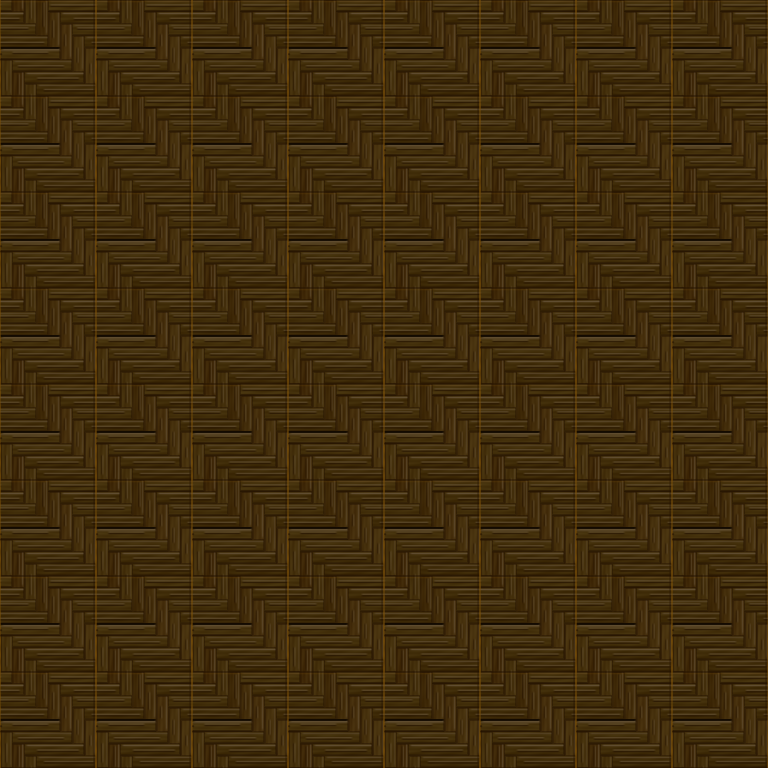
Give the GLSL for this pattern, as a Shadertoy shader.

```glsl
// Dark woven parquet: herringbone planks of brown wood, eight tiles each way.
// Each tile is a wrapped 8-cell lattice of long level and short upright planks;
// hashed planks carry grain, splits and worn edges, with seams over the tiles.

#define REPEATS 8.0        // tiles across and down
#define CELLS 8.0          // plank widths per tile
#define LEVEL 5.0          // level plank length in cells; uprights fill the rest
#define GAP 0.070          // half width of the dark gap, in cells
#define SHINE 0.055        // half width of the worn lines, in cells
#define SEAM 0.008         // half width of the tile seams, in tiles
#define WOOD_DARK vec3(0.222, 0.145, 0.014)
#define WOOD_LIGHT vec3(0.295, 0.220, 0.066)
#define WORN vec3(0.390, 0.315, 0.205)
#define SHADOW vec3(0.130, 0.062, 0.000)
#define OCHRE vec3(0.480, 0.310, 0.030)

const float TAU = 6.2831853;

float hash(vec2 p) {
    return fract(sin(dot(p, vec2(27.17, 61.73))) * 4375.85);
}

// Box-filtered coverage of a line with half width w at signed distance d.
float line(float d, float w, float aa) {
    return max(0.0, min(d + 0.5 * aa, w) - max(d - 0.5 * aa, -w)) / aa;
}

// Signed distance to the nearest whole number.
float wrapDist(float x) {
    return fract(x + 0.5) - 0.5;
}

// Returns position along and across the plank, then its wrapped identity.
vec4 herringbone(vec2 q) {
    vec2 cell = floor(q), f = fract(q);
    float m = mod(cell.x + cell.y - 3.0, CELLS);
    return m < LEVEL ? vec4(m + f.x, f.y, cell.y, 0.0)
                     : vec4(m - LEVEL + f.y, f.x, cell.x, 1.0);
}

vec3 plankColour(vec2 q, float aa) {
    vec4 s = herringbone(q);
    float upright = s.w;
    float span = mix(LEVEL, CELLS - LEVEL, upright);
    float tone = hash(s.zw);
    float wear = hash(s.zw + 31.0);
    float depth = hash(s.zw + 57.0);
    float soften = mix(1.0, 0.7, upright);

    // Long grain: layered sines bent slightly along the plank.
    float bend = 0.6 * sin(s.x * 1.8 + tone * TAU);
    float grain = 0.55 * sin(s.y * 17.0 + bend + wear * TAU)
                + 0.45 * sin(s.y * 7.0 - s.x * 2.3 + depth * TAU);
    vec3 col = mix(WOOD_DARK, WOOD_LIGHT, clamp(0.50 + 0.60 * (tone - 0.5) + 0.30 * grain, 0.0, 1.0));
    col += vec3(0.006, -0.010, 0.002) * upright * depth;

    // A split down the plank, with a worn line beside it over part of its length.
    float split = mix(0.34, 0.56, wear);
    float reach = smoothstep(0.0, 0.3, s.x - depth * 1.2)
                * smoothstep(0.0, 0.3, span - tone * 1.2 - s.x);
    col = mix(col, SHADOW, 0.60 * soften * reach * line(s.y - split, GAP * 0.8, aa));
    col = mix(col, WORN, 0.65 * soften * reach * line(s.y - split - 0.13, SHINE, aa));

    // Worn upper edge, stronger on some planks.
    float edge = line(s.y - 0.88, SHINE * 1.2, aa) * smoothstep(0.0, 0.4, s.x);
    col = mix(col, WORN, edge * soften * mix(0.35, 1.0, depth));

    // Gap along one side and at both ends.
    float gap = line(s.y - GAP, GAP, aa) * mix(0.45, 0.95, tone) * soften;
    float ends = line(min(s.x, span - s.x), GAP, aa) * 0.5;
    return mix(col, SHADOW, max(gap, ends));
}

void mainImage(out vec4 fragColor, in vec2 fragCoord) {
    vec2 uv = fragCoord / iResolution.xy;
    vec2 tile = fract(uv * REPEATS);
    float aa = REPEATS / min(iResolution.x, iResolution.y);

    vec3 col = plankColour(tile * CELLS, aa * CELLS);

    // Horizontal border: a thin ochre edge over a red-brown seam.
    float border = wrapDist(tile.y);
    col = mix(col, SHADOW, 0.55 * line(border, SEAM, aa));
    col = mix(col, OCHRE, 0.18 * line(border + 2.0 * SEAM, SEAM, aa));

    // Deep shadow over the plank at mid height, with a lit lip below.
    float reach = smoothstep(0.64, 0.60, tile.x);
    col = mix(col, WORN, 0.45 * reach * line(tile.y - 0.472, SEAM, aa));
    col = mix(col, SHADOW * 0.4, 0.90 * reach * line(tile.y - 0.5, SEAM * 1.2, aa));

    // Vertical ochre seam, unevenly rubbed, with a faint shade beside it.
    float side = wrapDist(tile.x);
    float rub = 0.74 + 0.12 * sin(TAU * (tile.y + 0.05)) + 0.12 * sin(TAU * tile.y * 7.0);
    col = mix(col, SHADOW, 0.40 * line(side + 2.5 * SEAM, SEAM, aa));
    col = mix(col, OCHRE, rub * line(side, SEAM, aa));

    // Two small pin holes on the seam.
    for (int i = 0; i < 2; i++) {
        vec2 pin = vec2(side - 0.012, tile.y - 0.38 - 0.055 * float(i));
        col = mix(col, SHADOW, 0.6 * smoothstep(0.008 + aa, 0.008 - 0.5 * aa, length(pin)));
    }

    fragColor = vec4(col, 1.0);
}
```
